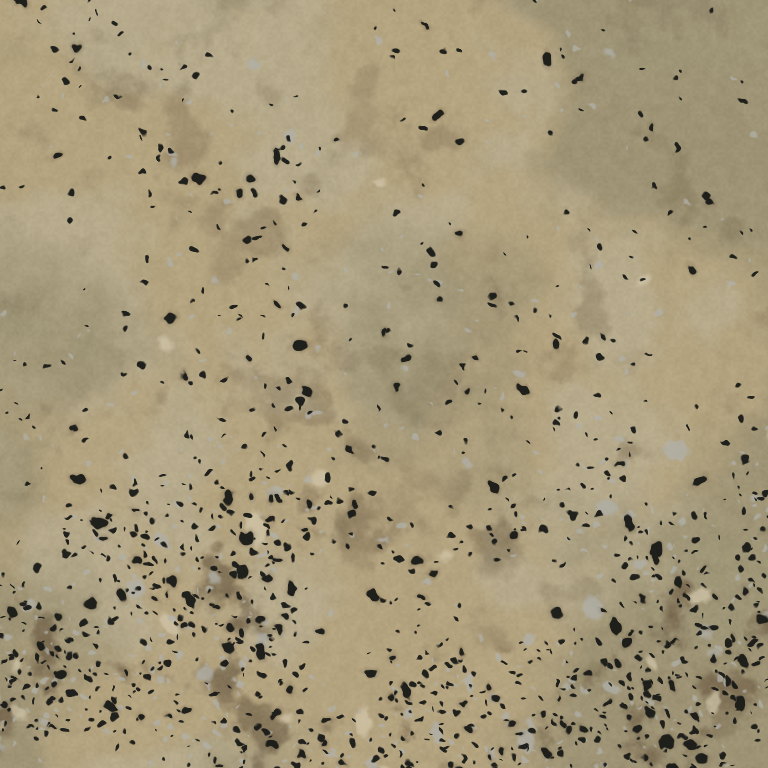
Give the GLSL for this texture, as a WebGL 1 fragment shader.

```glsl
precision highp float;
uniform vec2 u_resolution;

const vec3 SAND = vec3(0.705, 0.640, 0.498);
const vec3 PALE_SAND = vec3(0.715, 0.672, 0.555);
const vec3 OLIVE = vec3(0.605, 0.568, 0.450);
const vec3 BROWN = vec3(0.470, 0.410, 0.310);
const vec3 GREY_STONE = vec3(0.690, 0.690, 0.665);
const vec3 CREAM_STONE = vec3(0.830, 0.785, 0.675);
const vec3 BLACK_GRAIN = vec3(0.095, 0.100, 0.090);

const float TOP_DENSITY = 0.07;
const float LOW_DENSITY = 0.33;
const float EDGE = 0.0014;
const float WARP = 0.0050;
const float GRAIN_CONTRAST = 0.045;

float hash(vec2 p) {
  vec3 q = fract(vec3(p.xyx) * 0.1031);
  q += dot(q, q.yzx + 33.33);
  return fract((q.x + q.y) * q.z);
}

float noise(vec2 p) {
  vec2 i = floor(p);
  vec2 f = fract(p);
  f = f * f * (3.0 - 2.0 * f);
  float low = mix(hash(i), hash(i + vec2(1.0, 0.0)), f.x);
  float high = mix(hash(i + vec2(0.0, 1.0)), hash(i + 1.0), f.x);
  return mix(low, high, f.y);
}

float fbm(vec2 p) {
  float sum = 0.0;
  float gain = 0.5;
  for (int i = 0; i < 5; i++) {
    sum += gain * noise(p);
    p = mat2(1.6, 1.2, -1.2, 1.6) * p + 17.3;
    gain *= 0.5;
  }
  return sum / 0.96875;
}

// Chance of a grain: sparse above, crowded and clumped below
float grainDensity(vec2 p) {
  float band = 1.0 - smoothstep(0.20, 0.58, p.y + 0.15 * (noise(p * 4.0) - 0.5));
  float clump = smoothstep(0.28, 0.72, fbm(p * 9.0 + 41.0));
  return mix(TOP_DENSITY, LOW_DENSITY, band) * mix(0.15, 1.85, clump);
}

// Coverage by scattered, tilted ovals, one at most per cell
float grains(vec2 p, float cells, float amount, float rMin, float rMax, float edge, float seed) {
  float cover = 0.0;
  vec2 home = floor(p * cells);
  for (int y = -1; y <= 1; y++) {
    for (int x = -1; x <= 1; x++) {
      vec2 id = home + vec2(float(x), float(y));
      vec2 key = id + seed;
      vec2 jitter = vec2(hash(key + 3.1), hash(key + 7.7));
      vec2 center = (id + jitter) / cells;
      float present = step(hash(key), amount * grainDensity(center));
      float size = hash(key + 11.9);
      float radius = mix(rMin, rMax, size * size);
      float angle = -0.5 + 2.4 * (hash(key + 19.3) - 0.5);
      float c = cos(angle);
      float s = sin(angle);
      vec2 d = p - center;
      vec2 q = vec2(c * d.x + s * d.y, c * d.y - s * d.x);
      q.y *= mix(1.1, 2.1, hash(key + 23.7));
      float dist = length(q) - radius;
      cover = max(cover, present * (1.0 - smoothstep(-edge, edge, dist)));
    }
  }
  return cover;
}

// Sand bed with washed patches and fine mottling
vec3 sandBed(vec2 p) {
  vec2 drift = p + 0.08 * vec2(fbm(p * 6.0), fbm(p * 6.0 + 31.0));
  float wash = fbm(drift * 3.2 + 5.0);
  float shade = smoothstep(0.47, 0.66, wash + 0.13 * smoothstep(0.45, 0.95, p.y) * p.x);
  float light = smoothstep(0.48, 0.66, fbm(drift * 7.0 + 63.0));
  vec3 color = mix(SAND, PALE_SAND, 0.85 * light);
  color = mix(color, OLIVE, 0.85 * shade);
  float stain = smoothstep(0.58, 0.76, fbm(p * 17.0 + 90.0));
  color = mix(color, BROWN, stain * (0.20 + 1.2 * grainDensity(p)));
  color += GRAIN_CONTRAST * (fbm(p * 85.0 + 12.0) - 0.5);
  color += 0.6 * GRAIN_CONTRAST * (noise(p * 300.0) - 0.5);
  return color;
}

void main() {
  vec2 p = gl_FragCoord.xy / u_resolution.y;
  vec2 rough = vec2(noise(p * 150.0), noise(p * 150.0 + 57.0)) - 0.5;
  vec2 w = p + WARP * rough;
  vec3 color = sandBed(p);

  // Pale stones and small grey flecks
  float cream = grains(w, 13.0, 0.45, 0.008, 0.026, 0.006, 211.0);
  float grey = grains(w, 19.0, 0.60, 0.006, 0.017, 0.004, 317.0);
  float flecks = grains(w, 65.0, 0.55, 0.002, 0.006, 0.002, 433.0);
  color = mix(color, CREAM_STONE, 0.70 * cream);
  color = mix(color, GREY_STONE, 0.75 * max(grey, flecks));

  // Black grains, with soft shadow around the crowded ones
  float small = grains(w, 74.0, 1.0, 0.0022, 0.0062, EDGE, 521.0);
  float large = grains(w, 36.0, 0.65, 0.0045, 0.0110, EDGE, 647.0);
  float shadow = grains(w, 36.0, 0.65, 0.0075, 0.0140, 0.005, 647.0);
  color = mix(color, BROWN, 0.35 * shadow);
  color = mix(color, BLACK_GRAIN, 0.95 * max(small, large));

  gl_FragColor = vec4(clamp(color, 0.0, 1.0), 1.0);
}
```
